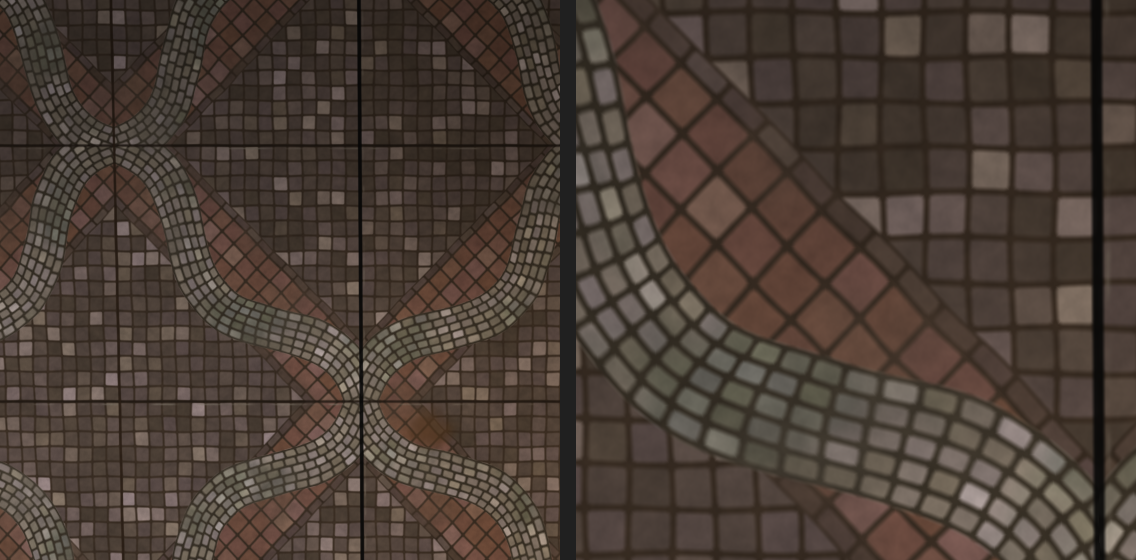
Left, the full canvas; right, a detail of the centre.
Give the GLSL for this pattern, as a Shadertoy shader.

```glsl
// Worn mosaic floor: mirrored square slabs with red diagonal bands and wavy pale ribbons
#define SLAB_HEIGHT 0.457
#define CELLS_PER_SLAB 17.0
#define BAND_HALF 0.136
#define BAND_CELL 0.068
#define BORDER_WIDTH 0.032
#define RIBBON_HALF 0.081
#define RIBBON_ROWS 5.0
#define RIBBON_STEP 0.045
#define GROUT_HALF 0.0040
#define GROUT_COLOR vec3(0.188, 0.148, 0.115)
#define RIBBON_SWING 0.075
#define RIBBON_FREQ 8.27

float hash(vec2 p) {
    p = fract(p * vec2(0.1031, 0.1137) + 0.137);
    p += dot(p, p.yx + 33.33);
    return fract((p.x + p.y) * p.x * 17.31);
}

// Layered sines, roughly -1..1
float grime(vec2 p) {
    float sum = 0.0, amp = 0.5;
    for (int i = 0; i < 4; i++) {
        sum += amp * sin(p.x + 1.7 * sin(p.y)) * cos(p.y + 1.3 * sin(p.x * 0.8));
        p = mat2(1.4, 1.2, -1.2, 1.4) * p + 2.3;
        amp *= 0.55;
    }
    return sum;
}

// Soft coverage of one worn stone; size is the cell extent in slab units
float stoneMask(vec2 q, vec2 size, float soft) {
    vec2 edge = (0.5 - abs(fract(q) - 0.5)) * size;
    float d = min(edge.x, edge.y) - 0.003 * smoothstep(0.012, 0.0, max(edge.x, edge.y));
    return smoothstep(GROUT_HALF - soft, GROUT_HALF + soft, d);
}

// Stone tint: mostly dull, a few bright and greyer
vec3 stoneColor(vec3 base, vec2 id, float spread) {
    float h = hash(id), k = hash(id + 41.7);
    float bright = h * h * h * h;
    vec3 tint = mix(vec3(1.03, 1.0, 0.95), vec3(0.99, 0.96, 1.05), k);
    vec3 color = mix(base, vec3(dot(base, vec3(0.4, 0.4, 0.2))), 0.35 * bright);
    return color * tint * (1.0 - 0.24 * spread + spread * (0.25 * k + 0.75 * bright));
}

float lineMask(float d, float halfWidth, float px) {
    return 1.0 - smoothstep(halfWidth - px, halfWidth + px, abs(d));
}

void mainImage(out vec4 fragColor, in vec2 fragCoord) {
    vec2 uv = fragCoord / iResolution.y;
    float down = 1.0 - uv.y;
    float px = 0.9 / (SLAB_HEIGHT * iResolution.y);
    float soft = max(px, 0.0046);

    // Slab coordinates with slight perspective; ribbons cross at even nodes
    vec2 P = vec2((uv.x - 0.198 - 0.022 * down) / (0.443 - 0.016 * down),
                  (down - 0.26) / SLAB_HEIGHT);
    vec2 slab = floor(P);
    vec2 wobble = 0.0022 * vec2(sin(P.y * 23.0 + 3.0 * sin(P.x * 9.0)),
                                sin(P.x * 21.0 + 3.0 * sin(P.y * 11.0)));
    vec2 fold = 1.0 - abs(mod(P, 2.0) - 1.0) + wobble;
    float wear = smoothstep(-0.1, 0.7, grime(P * 6.0 + 9.0));

    // Field of square stones
    vec2 q = (P + wobble) * CELLS_PER_SLAB;
    vec3 stone = stoneColor(vec3(0.295, 0.255, 0.223), floor(q), 1.0);
    vec3 col = mix(GROUT_COLOR, stone, stoneMask(q, vec2(1.0 / CELLS_PER_SLAB), soft));

    // Red diagonal band with a dull border row between two dark lines
    float along = (fold.x + fold.y) * 0.7071;
    float across = (fold.x - fold.y) * 0.7071;
    float bandEdge = BAND_HALF + BORDER_WIDTH - abs(across);
    q = vec2(along, across) / BAND_CELL;
    stone = stoneColor(vec3(0.365, 0.263, 0.215), floor(q) + slab * 37.0, 0.35);
    vec3 band = mix(GROUT_COLOR, stone, stoneMask(q, vec2(BAND_CELL), soft));
    q = vec2(along / BAND_CELL, bandEdge / BORDER_WIDTH);
    stone = stoneColor(vec3(0.268, 0.222, 0.192), floor(q) + slab * 53.0, 0.4);
    float borderMask = stoneMask(q, vec2(BAND_CELL, BORDER_WIDTH), soft);
    vec3 border = mix(GROUT_COLOR * 0.92, stone, borderMask);
    band = mix(border, band, smoothstep(-px, px, BAND_HALF - abs(across)));
    band = mix(band, vec3(0.285, 0.228, 0.19), 0.4 * wear);
    col = mix(col, band, smoothstep(-soft, soft, bandEdge));

    // Wavy ribbon of small pale stones, laid along the curve
    float phase = RIBBON_FREQ * (along * 0.7071 - 0.5);
    float offset = across + 1.4142 * (0.03 + RIBBON_SWING * cos(phase));
    float slope = RIBBON_SWING * RIBBON_FREQ * sin(phase);
    float side = offset / sqrt(1.0 + slope * slope);
    float arc = along + slope * offset * 0.75;
    float rowHeight = 2.0 * RIBBON_HALF / RIBBON_ROWS;
    float row = side / rowHeight + 0.5 * RIBBON_ROWS;
    float stagger = hash(vec2(floor(row), 7.0) + slab * 11.0);
    q = vec2(arc / RIBBON_STEP + stagger, row);
    stone = stoneColor(vec3(0.432, 0.403, 0.362), floor(q) + slab * 71.0, 0.55);
    float patina = smoothstep(0.1, 0.7, grime(P * 5.0 + 4.0));
    stone *= mix(vec3(1.0), vec3(0.80, 0.86, 0.82), patina);
    vec3 ribbon = mix(GROUT_COLOR * vec3(0.96, 1.06, 1.08), stone,
                      stoneMask(q, vec2(RIBBON_STEP, rowHeight), soft));
    ribbon = mix(ribbon, vec3(0.275, 0.252, 0.218), 0.4 * wear);
    col = mix(col, ribbon, smoothstep(-soft, soft, RIBBON_HALF + 0.003 - abs(side)));

    // Slab joints: every second upright one is wide and black, with chipped pale rims
    vec2 node = round(P);
    vec2 joint = P - node;
    float wide = mod(node.x, 2.0);
    float chips = smoothstep(-0.2, 0.5, grime(P * 14.0));
    float rim = max(lineMask(joint.x - 0.014, 0.003, soft) * wide,
                    lineMask(joint.y - 0.011, 0.003, soft));
    col = mix(col, vec3(0.40, 0.37, 0.33), 0.6 * rim * chips);
    col = mix(col, vec3(0.10, 0.075, 0.055), 0.8 * lineMask(joint.y, 0.005, soft));
    col = mix(col, mix(vec3(0.14, 0.10, 0.07), vec3(0.025), wide),
              0.9 * lineMask(joint.x, mix(0.005, 0.0075, wide), soft * 0.8));

    // Grime, rust stain and uneven light
    col *= 1.0 + 0.08 * grime(P * 3.0) + 0.09 * grime(P * 38.0) + 0.05 * grime(P * 90.0);
    float stain = length((uv - vec2(0.765, 0.235)) * vec2(1.0, 1.3)) + 0.015 * grime(P * 17.0);
    col = mix(col, vec3(0.25, 0.165, 0.09), 0.6 * smoothstep(0.06, 0.015, stain));
    float light = mix(0.74, 1.16, smoothstep(0.0, 0.75, down));
    light *= 1.0 - 0.08 * smoothstep(0.45, 1.0, uv.x) * smoothstep(0.1, 0.8, uv.y);
    col *= light * mix(vec3(1.0), vec3(1.02, 0.985, 0.93), smoothstep(0.4, 1.0, uv.x));
    fragColor = vec4(col, 1.0);
}
```
